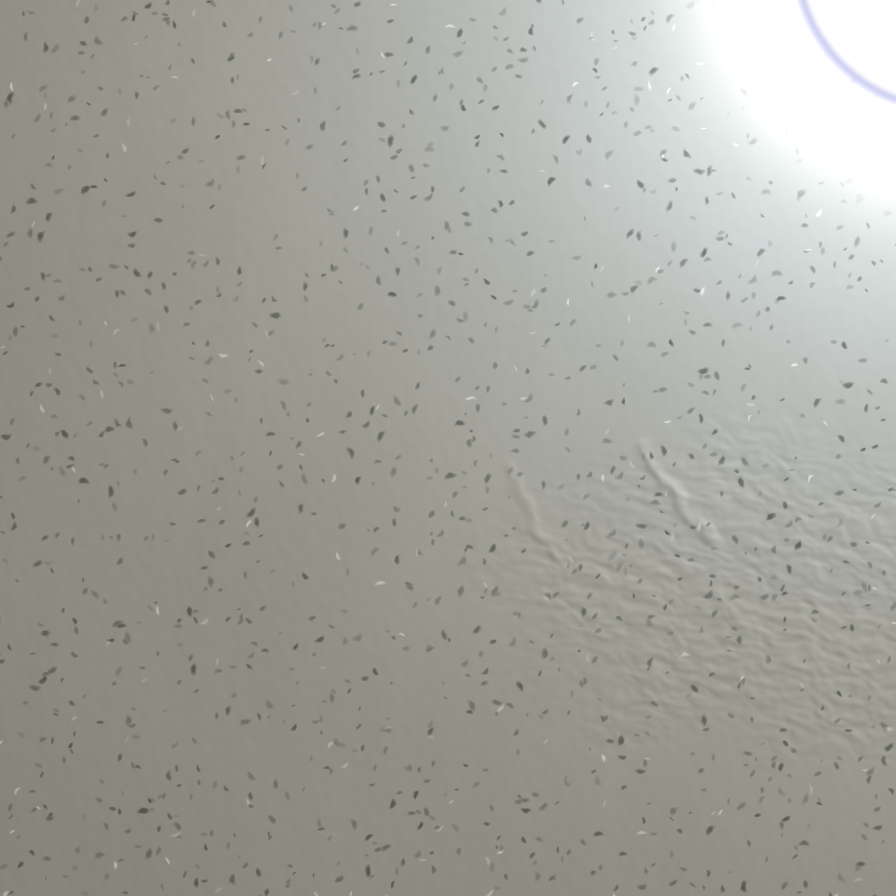
This texture is drawn by a WebGL 1 fragment shader. Its source:

```glsl
precision highp float;
uniform vec2 u_resolution;

vec2 hash2(vec2 p) {
  vec3 q = fract(p.xyx * vec3(0.1031, 0.1030, 0.0973));
  q += dot(q, q.yzx + 33.33);
  return fract((q.xx + q.yz) * q.zy);
}

float gradDot(vec2 cell, vec2 f, vec2 corner) {
  float a = 6.2832 * hash2(cell + corner + 91.0).x;
  return dot(vec2(cos(a), sin(a)), f - corner);
}

float noise(vec2 p) {
  vec2 i = floor(p), f = fract(p);
  vec2 u = f * f * f * (f * (f * 6.0 - 15.0) + 10.0);
  float low = mix(gradDot(i, f, vec2(0.0)), gradDot(i, f, vec2(1.0, 0.0)), u.x);
  float high = mix(gradDot(i, f, vec2(0.0, 1.0)), gradDot(i, f, vec2(1.0)), u.x);
  return mix(low, high, u.y);
}

mat2 rotate(float a) {
  return mat2(cos(a), sin(a), -sin(a), cos(a));
}

// Scattered, slightly bent chips; size is the half length and half width
float chips(vec2 p, float density, float chance, vec2 size, float seed) {
  vec2 cell = floor(p * density);
  float mask = 0.0;
  for (int y = -1; y <= 1; y++) {
    for (int x = -1; x <= 1; x++) {
      vec2 id = cell + vec2(float(x), float(y));
      vec2 place = hash2(id + seed);
      vec2 kind = hash2(id + seed + 37.0);
      vec2 form = hash2(id + seed + 71.0);
      float present = step(kind.x, chance * (1.0 + 0.9 * noise(id * 0.23 + seed)));
      vec2 q = rotate(-1.1 + 2.6 * (form.x - 0.5)) * (p - (id + place) / density);
      q.y += (kind.y - 0.5) * 120.0 * q.x * q.x;
      float d = length(q / (size * (0.65 + 0.6 * form.y)));
      float strength = 0.3 + 0.7 * fract(kind.y * 7.3);
      mask = max(mask, present * strength * (1.0 - smoothstep(0.35, 1.25, d)));
    }
  }
  return mask;
}

// Raised fold along a wavering segment, tapered at its ends
float fold(vec2 p, vec2 a, vec2 b, float width) {
  p.x += 0.012 * noise(p * 28.0) + 0.005 * noise(p * 75.0);
  vec2 ab = b - a;
  float t = clamp(dot(p - a, ab) / dot(ab, ab), 0.0, 1.0);
  float d = length(p - a - ab * t) / width;
  return exp(-d * d) * (0.6 + 0.4 * sin(3.1416 * t));
}

// Plaster relief: a wrinkled patch with three folds
float relief(vec2 p) {
  vec2 q = rotate(0.3) * p;
  q += 0.008 * noise(p * 24.0);
  float edge = length((p - vec2(0.87, 0.34)) / vec2(0.33, 0.19)) + 0.35 * noise(p * 9.0);
  float patchMask = 1.0 - smoothstep(0.55, 1.15, edge);
  float wrinkles = noise(q * vec2(36.0, 68.0)) + 0.6 * noise(q * vec2(75.0, 125.0));
  float h = patchMask * wrinkles * 0.55;
  h += 0.95 * fold(p, vec2(0.716, 0.505), vec2(0.79, 0.40), 0.007);
  h += 0.6 * fold(p, vec2(0.568, 0.48), vec2(0.62, 0.38), 0.007);
  h += 0.45 * fold(p, vec2(0.78, 0.365), vec2(0.83, 0.30), 0.007);
  return h + 0.09 * noise(p * vec2(85.0, 60.0));
}

void main() {
  vec2 p = gl_FragCoord.xy / u_resolution;

  // Lamp light fading from the upper right corner
  float lampDist = length(p - vec2(1.06, 1.05));
  float light = 0.5 + 0.905 * exp(-2.5 * lampDist);
  light += 0.09 * (1.0 - smoothstep(0.22, 0.36, lampDist));
  light += 0.012 * noise(p * 4.0) + 0.006 * noise(p * vec2(30.0, 6.0));
  float glare = smoothstep(0.85, 1.0, light);

  // Warm grey in shade, cool near the lamp
  vec3 tint = mix(vec3(0.008, 0.0, -0.042), vec3(-0.025, 0.0, -0.005), smoothstep(0.54, 0.85, light));
  vec3 color = light + tint * (1.0 - smoothstep(0.95, 1.05, light));

  // Relief lit from the lamp side
  float slope = relief(p) - relief(p + vec2(0.0025, 0.003));
  color += 0.16 * slope * (1.0 - glare);

  // Dark, faint and shiny chips
  vec2 w = p + 0.0016 * vec2(noise(p * 160.0), noise(p * 160.0 + 50.0));
  float dark = chips(w, 38.0, 0.42, vec2(0.0056, 0.0029), 11.0);
  dark = max(dark, 0.75 * chips(rotate(0.6) * w + 3.0, 47.0, 0.36, vec2(0.0042, 0.0023), 205.0));
  float shiny = chips(rotate(0.2) * w + 5.0, 30.0, 0.16, vec2(0.0052, 0.0019), 407.0);
  color *= 1.0 - vec3(0.40, 0.385, 0.40) * dark * (1.0 - 0.8 * glare);
  color += 0.17 * shiny;

  // Lamp disc with a lavender rim
  color = mix(color, vec3(1.0), 1.0 - smoothstep(0.164, 0.174, lampDist));
  float rim = smoothstep(0.163, 0.171, lampDist) * (1.0 - smoothstep(0.171, 0.186, lampDist));
  color = mix(color, vec3(0.74, 0.75, 0.90), 0.8 * rim);

  gl_FragColor = vec4(clamp(color, 0.0, 1.0), 1.0);
}
```
